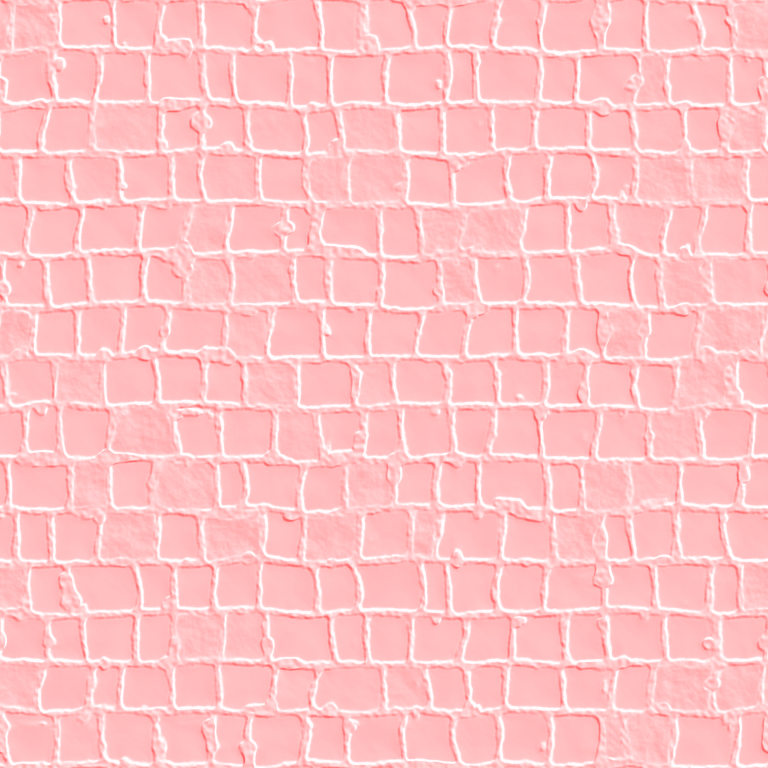
Reproduce this texture procedurally as a Shadertoy shader.

```glsl
// Pink wall of small hand-set stone tiles: 15 uneven rows of about 16 tiles.
// Jittered row and column edges give a rounded box per tile; raised rough
// mortar and worn tile faces form a height field lit from the upper right.

const float ROWS = 15.0;
const float COLUMNS = 16.0;
const float MORTAR_HALF_WIDTH = 0.065;   // in row heights
const float CORNER_RADIUS = 0.09;
const vec2 LIGHT_STEP = vec2(0.0010, 0.0011);

float hash(vec2 p) {
    vec3 q = fract(vec3(p.xyx) * 0.1031);
    q += dot(q, q.yzx + 33.33);
    return fract((q.x + q.y) * q.z);
}

// Value noise that wraps over the unit square, with whole-number frequency.
float noise(vec2 uv, float frequency) {
    vec2 p = uv * frequency;
    vec2 cell = floor(p);
    vec2 f = p - cell;
    f = f * f * (3.0 - 2.0 * f);
    vec2 a = mod(cell, frequency);
    vec2 b = mod(cell + 1.0, frequency);
    return mix(mix(hash(a), hash(vec2(b.x, a.y)), f.x),
               mix(hash(vec2(a.x, b.y)), hash(b), f.x), f.y);
}

float fbm(vec2 uv, float frequency) {
    float sum = 0.0;
    float amplitude = 0.5;
    for (int octave = 0; octave < 4; octave++) {
        sum += amplitude * noise(uv, frequency);
        frequency *= 2.0;
        amplitude *= 0.5;
    }
    return sum;
}

// Wavy lower edge of a row.
float rowEdge(float row, float x) {
    float id = mod(row, ROWS);
    float bend = noise(vec2(x, (id + 0.5) / ROWS), ROWS) - 0.5;
    return row + 0.22 * bend + 0.14 * (hash(vec2(id, 7.0)) - 0.5);
}

// Jittered left edge of a tile.
float columnEdge(float column, float row) {
    return column + 0.48 * (hash(vec2(mod(column, COLUMNS), row + 31.0)) - 0.5);
}

float roundedBox(vec2 p, vec2 halfSize, float radius) {
    vec2 q = abs(p) - halfSize + radius;
    return length(max(q, 0.0)) + min(max(q.x, q.y), 0.0) - radius;
}

// Returns surface height, mortar coverage and distance to the tile edge.
vec3 surface(vec2 uv) {
    // Find the row, then the tile in it
    float y = uv.y * ROWS;
    float row = floor(y);
    if (y < rowEdge(row, uv.x)) row -= 1.0;
    else if (y >= rowEdge(row + 1.0, uv.x)) row += 1.0;
    float bottom = rowEdge(row, uv.x);
    float top = rowEdge(row + 1.0, uv.x);
    float rowId = mod(row, ROWS);

    float x = uv.x * COLUMNS + hash(vec2(rowId, 3.0));
    x += 0.22 * (noise(uv, 22.0) - 0.5);
    float column = floor(x);
    if (x < columnEdge(column, rowId)) column -= 1.0;
    else if (x >= columnEdge(column + 1.0, rowId)) column += 1.0;
    float left = columnEdge(column, rowId);
    float right = columnEdge(column + 1.0, rowId);
    vec2 tileId = vec2(mod(column, COLUMNS), rowId);

    // Ragged tile outline with a few mortar spills
    vec2 local = vec2(x - 0.5 * (left + right), y - 0.5 * (bottom + top));
    vec2 halfSize = 0.5 * vec2(right - left, top - bottom) - MORTAR_HALF_WIDTH;
    float edge = roundedBox(local, halfSize, CORNER_RADIUS);
    edge += 0.09 * (fbm(uv, 70.0) - 0.47);
    edge += 0.17 * smoothstep(0.72, 1.0, noise(uv, 37.0));
    float mortar = smoothstep(-0.025, 0.045, edge);

    // Tile face: gentle dish and tilt, sometimes badly worn
    float worn = smoothstep(0.72, 0.95, hash(tileId + 61.0));
    vec2 tilt = vec2(hash(tileId + 11.0), hash(tileId + 23.0)) - 0.5;
    float face = 0.30 * exp(8.0 * min(edge, 0.0)) + 0.8 * dot(local, tilt);
    face += 0.45 * noise(uv, 34.0);
    face += mix(0.16, 1.5, worn) * fbm(uv, 44.0);

    float crust = 0.95 + 0.75 * noise(uv, 173.0) + 0.35 * noise(uv, 89.0);
    return vec3(mix(face, crust, mortar), mortar, edge);
}

vec3 shade(vec2 uv) {
    vec3 here = surface(uv);
    float slope = surface(uv - LIGHT_STEP).x - surface(uv + LIGHT_STEP).x;
    float rim = exp(-pow(here.z / 0.035, 2.0));
    float tone = 0.74 + 0.36 * slope + 0.04 * here.y + 0.07 * rim;
    tone = clamp(tone, 0.42, 0.98);
    return vec3(1.0, tone, tone + 0.005);
}

void mainImage(out vec4 fragColor, in vec2 fragCoord) {
    // Four samples per pixel smooth the fine relief
    vec3 color = vec3(0.0);
    for (int i = 0; i < 4; i++) {
        vec2 offset = vec2(float(i % 2), float(i / 2)) * 0.5 - 0.25;
        color += 0.25 * shade((fragCoord + offset) / iResolution.xy);
    }
    fragColor = vec4(color, 1.0);
}
```
